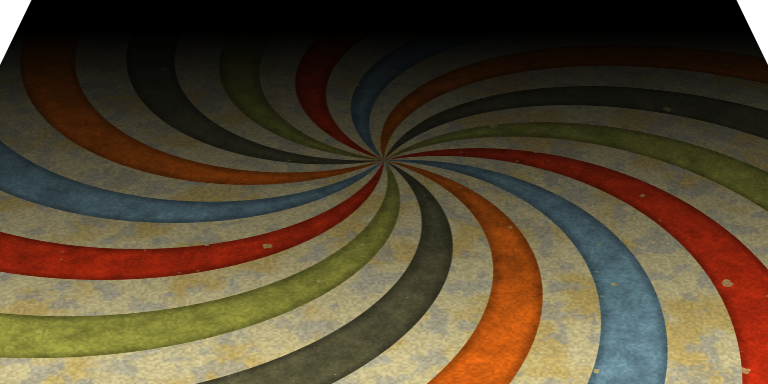
Give the GLSL for this background, as a Shadertoy shader.

```glsl
// Worn retro spiral of coloured rays on a tilted sheet that fades into darkness.

const float TAU = 6.2831853;
const float RAYS = 15.0;
const float TWIST = 1.0;          // radians of turn per unit radius
const float START_ANGLE = -1.274; // direction of ray zero at the hub
const float HUB_Y = 0.583;        // all lengths are in canvas heights
const float HORIZON_Y = 2.893;
const float TILT_STRETCH = 2.0;
const float SHEET_HALF_WIDTH = 1.12;
const float DARK_Y = 0.92;        // fully black above this height
const float LIGHT_Y = 0.05;       // fully lit below this height
const float CHIP_CELL = 0.12;
const float CHIP_CHANCE = 0.22;

const vec3 CREAM = vec3(0.81, 0.76, 0.56);
const vec3 STAIN_YELLOW = vec3(0.77, 0.66, 0.36);
const vec3 STAIN_GREY = vec3(0.66, 0.65, 0.58);
const vec3 CHIP_COLOR = vec3(0.76, 0.68, 0.44);
const vec3 RAY_COLORS[5] = vec3[5](
    vec3(0.56, 0.56, 0.24),   // olive
    vec3(0.33, 0.32, 0.22),   // charcoal
    vec3(0.78, 0.36, 0.08),   // orange
    vec3(0.40, 0.52, 0.56),   // blue
    vec3(0.73, 0.18, 0.07));  // red

float hash(vec2 p) {
    vec3 q = fract(p.xyx * vec3(0.1031, 0.1030, 0.0973));
    q += dot(q, q.yzx + 33.33);
    return fract((q.x + q.y) * q.z);
}

float valueNoise(vec2 p) {
    vec2 cell = floor(p);
    vec2 f = fract(p);
    f = f * f * (3.0 - 2.0 * f);
    return mix(mix(hash(cell), hash(cell + vec2(1, 0)), f.x),
               mix(hash(cell + vec2(0, 1)), hash(cell + vec2(1, 1)), f.x), f.y);
}

float fbm(vec2 p) {
    float sum = 0.0;
    float amplitude = 0.5;
    for (int i = 0; i < 5; i++) {
        sum += amplitude * valueNoise(p);
        p = mat2(1.6, 1.2, -1.2, 1.6) * p + 17.3;
        amplitude *= 0.5;
    }
    return sum;
}

// Scattered flecks of random size, one candidate per grid cell
float chips(vec2 p, float cellSize, float chance, float aa) {
    vec2 g = p / cellSize;
    vec2 cell = floor(g);
    vec2 center = 0.25 + 0.5 * vec2(hash(cell + 3.1), hash(cell + 8.7));
    float size = mix(0.03, 0.11, pow(hash(cell + 21.4), 2.0));
    float ragged = 0.06 * (valueNoise(g * 14.0) - 0.5);
    float d = (length(fract(g) - center) - size + ragged) * cellSize;
    return step(hash(cell + 40.2), chance) * (1.0 - smoothstep(-aa, aa, d));
}

void mainImage(out vec4 fragColor, in vec2 fragCoord) {
    vec2 screen = vec2(fragCoord.x - 0.5 * iResolution.x, fragCoord.y) / iResolution.y;

    // Perspective sheet coordinates around the hub
    float depth = (HORIZON_Y - screen.y) / (HORIZON_Y - HUB_Y);
    vec2 p = vec2(screen.x, TILT_STRETCH * (screen.y - HUB_Y)) / depth;
    float aa = 0.75 / (iResolution.y * depth);
    float radius = length(p);

    // Twisted rays: whole part picks the colour, remainder is the offset across
    float phase = (atan(p.y, p.x) - START_ANGLE + TWIST * radius) * RAYS / TAU;
    float ray = floor(phase + 0.5);
    float across = abs(phase - ray);
    float arc = TAU / RAYS * max(radius, 0.001);
    float edge = (across - 0.25) * arc;
    float rayMask = 1.0 - smoothstep(-aa * 1.5, aa * 1.5, edge);

    // Stained paper
    float blotch = fbm(p * 9.0 + 40.0);
    float mottle = fbm(p * 26.0 + 90.0);
    vec3 paper = mix(CREAM, STAIN_YELLOW, 0.75 * smoothstep(0.45, 0.68, blotch));
    paper = mix(paper, STAIN_GREY, 0.7 * smoothstep(0.48, 0.65, mottle));

    // Worn paint, darker along its borders
    vec3 paint = RAY_COLORS[int(mod(ray, 5.0))];
    paint *= 0.78 + 0.27 * smoothstep(0.0, 0.035, -edge);
    paint *= 0.78 + 0.45 * mottle;
    float wear = chips(p, CHIP_CELL, CHIP_CHANCE, aa)
               + 0.6 * chips(p + 5.3, CHIP_CELL * 0.4, CHIP_CHANCE * 0.5, aa);
    paint = mix(paint, CHIP_COLOR, min(wear, 1.0) * 0.8);

    vec3 color = mix(paper, paint, rayMask);
    color *= 0.9 + 0.2 * valueNoise(p * 170.0);

    // Darkness falling from the top, then the white surround
    color *= clamp((DARK_Y - screen.y) / (DARK_Y - LIGHT_Y), 0.0, 1.0);
    float outside = smoothstep(-aa, aa, abs(p.x) - SHEET_HALF_WIDTH);
    fragColor = vec4(mix(color, vec3(1.0), outside), 1.0);
}
```
